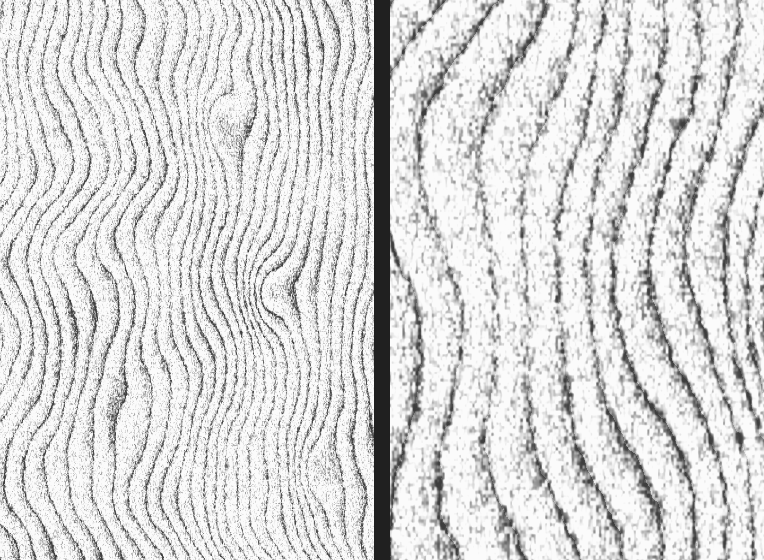
Left, the full canvas; right, a detail of the centre.
Reproduce this texture procedurally as a WebGL 1 fragment shader.

```glsl
precision highp float;
// Stippled wood grain: wavy growth rings run up the canvas around small knots.
// A warped ring field gives line and shade tone; stretched noise
// breaks that tone into fine vertical grains of grey ink on white paper.
uniform vec2 u_resolution;

const float RING_COUNT = 26.0;
const float LINE_WIDTH = 0.0031;
const vec3 PAPER = vec3(0.985);
const vec3 INK = vec3(0.24);

float hash(vec2 cell) {
  vec3 q = fract(cell.xyx * 0.1031);
  q += dot(q, q.yzx + 33.33);
  return fract((q.x + q.y) * q.z);
}

vec2 fade(vec2 f) {
  return f * f * f * (f * (f * 6.0 - 15.0) + 10.0);
}

// Value noise, 0 to 1.
float valueNoise(vec2 p) {
  vec2 cell = floor(p);
  vec2 w = fade(fract(p));
  float low = mix(hash(cell), hash(cell + vec2(1, 0)), w.x);
  float high = mix(hash(cell + vec2(0, 1)), hash(cell + vec2(1, 1)), w.x);
  return mix(low, high, w.y);
}

float slope(vec2 cell, vec2 corner, vec2 f) {
  vec2 c = cell + corner;
  vec2 direction = vec2(hash(c), hash(c + 57.3)) * 2.0 - 1.0;
  return dot(direction, f - corner);
}

// Gradient noise, centred on zero.
float gradientNoise(vec2 p) {
  vec2 cell = floor(p);
  vec2 f = fract(p);
  vec2 w = fade(f);
  float low = mix(slope(cell, vec2(0), f), slope(cell, vec2(1, 0), f), w.x);
  float high = mix(slope(cell, vec2(0, 1), f), slope(cell, vec2(1, 1), f), w.x);
  return mix(low, high, w.y);
}

// Bumps in the ring field that close into small almond shapes.
float knots(vec2 p) {
  float sum = 0.0;
  for (int i = 0; i < 3; i++) {
    vec2 center = vec2(0.58, 1.17) + float(i) * vec2(0.125, -0.47);
    vec2 d = (p - center) / vec2(0.046, 0.09);
    sum += exp(-dot(d, d));
  }
  return sum;
}

// Ring number at a point; whole numbers lie on the dark lines.
float ringField(vec2 p) {
  float calm = smoothstep(0.62, 0.92, p.x) * smoothstep(0.4, 0.85, p.y);
  float bend = 0.038 * cos(11.5 * (p.y - 1.01) + 1.6 * p.x);
  bend += 0.24 * gradientNoise(p * vec2(1.7, 2.3) + 4.7);
  bend += 0.08 * gradientNoise(p * vec2(4.6, 4.2) + 19.1);
  float detail = 0.016 * gradientNoise(p * vec2(13.0, 8.0) + 31.4);
  float x = p.x - bend * mix(1.0, 0.4, calm) - detail;
  return RING_COUNT * x + 2.1 * knots(p);
}

// Amount of ink wanted at a point, before it is broken into grains.
float ringTone(vec2 p) {
  float e = 0.002;
  float ring = ringField(p);
  vec2 gradient = vec2(ringField(p + vec2(e, 0)), ringField(p + vec2(0, e))) - ring;
  float density = max(length(gradient) / e, 9.0);
  float t = fract(ring);
  float d = min(t, 1.0 - t) / density / LINE_WIDTH;
  float strength = mix(0.75, 1.0, hash(vec2(floor(ring + 0.5), 8.0)));
  strength *= 0.75 + 0.5 * valueNoise(p * vec2(14.0, 9.0));
  float line = 0.46 * strength * exp(-d * d);
  float shade = 0.3 * pow(smoothstep(0.25, 1.0, t), 1.6);
  shade += 0.12 * (1.0 - smoothstep(0.0, 0.16, t));
  shade *= 0.4 + 1.2 * valueNoise(p * vec2(7.0, 5.0) + 12.0);
  shade *= clamp(RING_COUNT / density, 0.65, 1.5);
  return 0.03 + shade + line;
}

// Fine vertical grain, centred on zero.
float paperGrain(vec2 p) {
  float speck = valueNoise(p * vec2(417.0, 311.0));
  float streak = valueNoise(p * vec2(353.0, 127.0) + 71.0);
  return mix(speck, streak, 0.42) - 0.5;
}

void main() {
  vec2 p = gl_FragCoord.xy / u_resolution.x;

  // Ragged edges: fibres shift the rings slightly sideways.
  float shift = 0.004 * (valueNoise(p * vec2(150.0, 90.0)) - 0.5);
  shift += 0.004 * (valueNoise(p * vec2(85.0, 9.0) + 43.0) - 0.5);

  float tone = ringTone(p + vec2(shift, 0.0));
  float ink = smoothstep(0.0, 1.08, tone + 1.15 * paperGrain(p));
  gl_FragColor = vec4(mix(PAPER, INK, ink), 1.0);
}
```
